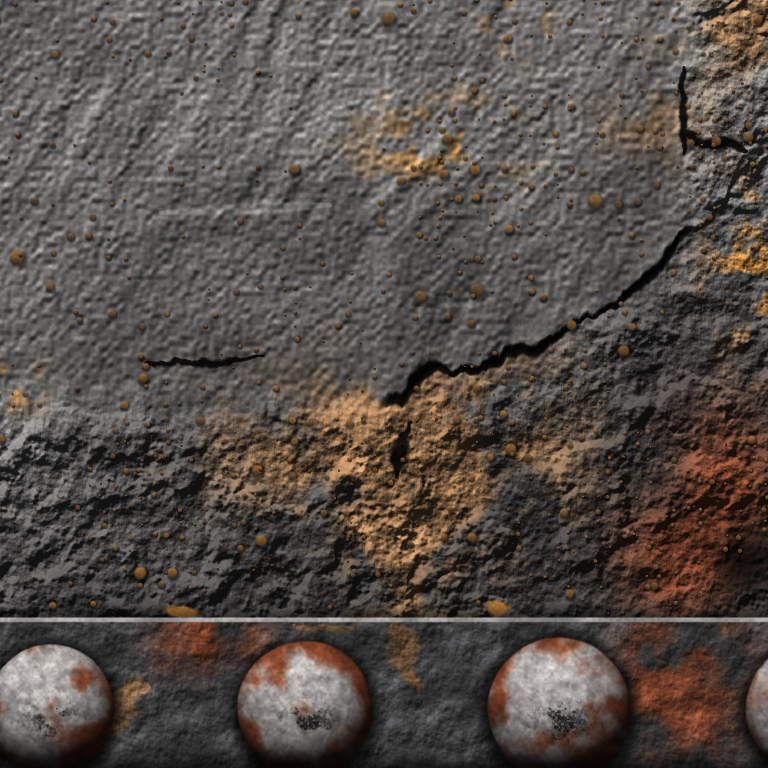
Give the GLSL for this texture, as a WebGL 1 fragment shader.

```glsl
precision highp float;
// Weathered dark metal plate with a torn, rusty lower crust above a riveted strip.
uniform vec2 u_resolution;

#define LEDGE_Y .193
#define RIVET_X .066
#define RIVET_STEP .331
#define RELIEF 1.15
#define GRAIN .1
#define SPECK_DENSITY .34
#define PLATE_LIGHT vec3(.405, .4, .395)
#define PLATE_DARK vec3(.185, .18, .178)
#define EARTH vec3(.43, .32, .22)
#define OCHRE vec3(.66, .45, .22)
#define RED_RUST vec3(.37, .19, .12)
#define STEEL vec3(.68, .66, .65)

float hash(vec2 p) {
  vec3 q = fract(p.xyx * .1031);
  q += dot(q, q.yzx + 33.33);
  return fract((q.x + q.y) * q.z);
}

float noise(vec2 p) {
  vec2 i = floor(p), f = fract(p);
  f = f * f * (3. - 2. * f);
  return mix(mix(hash(i), hash(i + vec2(1, 0)), f.x),
             mix(hash(i + vec2(0, 1)), hash(i + 1.), f.x), f.y);
}

float fbm(vec2 p) {
  float sum = 0., amp = .5;
  for (int i = 0; i < 5; i++) {
    sum += amp * noise(p);
    p = mat2(1.6, 1.2, -1.2, 1.6) * p + 7.3;
    amp *= .5;
  }
  return sum;
}

float blob(vec2 p, float x, float y, float rx, float ry) {
  vec2 d = (p - vec2(x, y)) / vec2(rx, ry);
  return exp(-dot(d, d));
}

// Soft line from a to b, tapered at both ends
float crack(vec2 p, vec2 a, vec2 b, float width) {
  vec2 ab = b - a;
  float t = clamp(dot(p - a, ab) / dot(ab, ab), 0., 1.);
  float w = width * (.35 + 2.6 * t * (1. - t));
  return 1. - smoothstep(w * .35, w, length(p - a - ab * t));
}

vec2 warp(vec2 p, float amount) {
  return p + amount * (vec2(fbm(p * 24.), fbm(p * 24. + 31.)) - .5);
}

// Signed height above the torn edge, which climbs to the right
float tear(vec2 p) {
  float t = clamp((p.x - .495) / .415, 0., 1.3);
  float y = .48 + .23 * pow(t, 1.6) + .03 * blob(p, .56, p.y, .035, 1.);
  return p.y - y - .055 * (fbm(p * vec2(26, 9)) - .5);
}

float height(vec2 p) {
  float d = tear(p);
  float crust = max(1. - smoothstep(-.08, .04, d), smoothstep(.86, .93, p.x));
  float torn = smoothstep(.47, .52, p.x) * smoothstep(-.006, .006, d);
  vec2 s = mat2(.86, .5, -.5, .86) * p;
  float streak = noise(vec2(s.x * 55. + 3. * noise(p * 6.), s.y * 5.)) * noise(p * 5. + 2.);
  float lumps = smoothstep(.42, .58, fbm(p * 13. + 4.));
  return .012 * fbm(p * 10.) + .008 * streak * (1. - crust) + .006 * torn
    + crust * (.014 * lumps + .024 * fbm(p * 34.)) + .003 * noise(p * 140.);
}

// One grain per cell: cover, light, cast shadow
vec3 specks(vec2 p, float cells) {
  vec2 id = floor(p * cells);
  float r = mix(.09, .27, pow(hash(id + 9.), 2.));
  vec2 f = fract(p * cells) - .3 - .4 * vec2(hash(id), hash(id + 57.));
  float cluster = smoothstep(.35, .7, noise(id / cells * 9. + 5.));
  float on = step(hash(id + 23.), SPECK_DENSITY * cluster);
  float shade = 1. - smoothstep(r * .6, r * 1.4, length(f + vec2(-.04, .08)));
  return vec3(on * (1. - smoothstep(r * .55, r, length(f))), .75 + .4 * f.y / r, on * shade);
}

vec3 plate(vec2 p) {
  vec2 w = warp(p, .035);
  float d = tear(p), n = fbm(p * 17. + 12.);
  float lit = smoothstep(.1, .68, p.y - .3 * p.x) - .3 * blob(p, 0., 1., .16, .16);
  vec3 col = mix(PLATE_DARK, PLATE_LIGHT, lit) * (.72 + .56 * fbm(p * 7.));
  // Earth, red and ochre deposits
  float earth = blob(w, .6, .42, .14, .13) + blob(w, .53, .28, .06, .1) + .65 * blob(w, .4, .41, .15, .09);
  earth *= 1. - smoothstep(-.01, .004, d) * smoothstep(.47, .5, p.x);
  earth += blob(w, .97, .97, .07, .06) + .5 * blob(w, .85, .85, .07, .08);
  col = mix(col, EARTH * (.5 + n), clamp(earth * smoothstep(.25, .6, n) * 1.3, 0., .9));
  float red = blob(w, .95, .37, .07, .1) + blob(w, .87, .26, .07, .08);
  col = mix(col, RED_RUST * (.5 + n), min(red * .9, .85));
  float ochre = blob(p, .98, .65, .05, .1) + blob(p, .01, .5, .04, .03)
    + .8 * blob(p, .57, .81, .1, .06) + .8 * blob(p, .67, .97, .04, .04);
  col = mix(col, OCHRE, min(ochre, 1.) * smoothstep(.48, .64, fbm(p * 32.)));
  // Relief lit from the upper left
  float slope = (height(p) - height(p + .0026 * vec2(-.5, .85))) / .0026;
  col *= 1. + clamp(slope * RELIEF, -.72, .8);
  // Torn lip, fissures and a long pale scratch
  float lip = .005 + .011 * noise(p * 22.);
  float dark = smoothstep(.49, .51, p.x) * (1. - smoothstep(.88, .92, p.x));
  dark *= 1. - smoothstep(lip * .4, lip, abs(d + .004));
  dark = max(dark, crack(w, vec2(.19, .522), vec2(.34, .528), .008));
  dark = max(dark, crack(w, vec2(.888, .91), vec2(.892, .8), .008));
  dark = max(dark, crack(w, vec2(.89, .825), vec2(.97, .8), .011));
  dark = max(dark, crack(w, vec2(.525, .45), vec2(.51, .37), .009));
  dark = max(dark, .8 * blob(w, .97, .26, .05, .05));
  col *= 1. - .88 * dark;
  col += .14 * crack(p, vec2(.21, .723), vec2(.43, .733), .011);
  // Scattered grains in three sizes, then two lumps on the ledge
  for (int i = 0; i < 3; i++) {
    float k = float(i);
    vec3 s = specks(p + k * .37, 25. + 17. * k);
    col *= 1. - .55 * s.z;
    col = mix(col, mix(OCHRE, EARTH, noise(p * 19. + k)) * s.y * 1.1, s.x * .85);
  }
  float lump = blob(w, .237, .203, .024, .012) + blob(w, .65, .203, .02, .012);
  col = mix(col, OCHRE, smoothstep(.35, .7, lump));
  return col * (.55 + .45 * smoothstep(0., .025, p.y - LEDGE_Y));
}

vec3 strip(vec2 p) {
  vec2 w = warp(p, .05);
  float n = fbm(p * 20.);
  vec3 col = vec3(.215, .215, .22) * (.55 + .9 * n);
  float red = blob(w, .28, .165, .06, .04) + blob(w, .89, .11, .07, .1);
  col = mix(col, RED_RUST * (.5 + n), min(red * smoothstep(.3, .6, n) * 1.4, .9));
  float flake = crack(w, vec2(.515, .185), vec2(.548, .105), .021)
    + crack(w, vec2(.39, .178), vec2(.46, .178), .012) + crack(w, vec2(.12, .03), vec2(.19, .11), .026);
  col = mix(col, EARTH * (.35 + 1.1 * n), min(flake, .9));
  float slope = fbm(p * 38.) - fbm((p + vec2(-.0015, .0025)) * 38.);
  col *= 1. + clamp(slope * 5., -.6, .7);
  // Domed rivets, each worn differently
  for (int i = 0; i < 4; i++) {
    float k = float(i), r = .085 + .005 * min(k, 4. - k);
    vec2 q = (p - vec2(RIVET_X + RIVET_STEP * k, .077)) / r;
    float rr = dot(q, q);
    col *= .2 + .8 * smoothstep(.92, 1.22, length(q + vec2(0, .05)));
    vec3 normal = vec3(q, sqrt(max(1. - rr, 0.)));
    float light = max(dot(normal, normalize(vec3(-.2, .6, .75))), 0.);
    float worn = smoothstep(.4, .75, fbm(q * 2.4 + k * 9.) + .38 - .42 * rr + .1 * (q.y - q.x));
    vec3 dome = mix(RED_RUST * 1.4, STEEL, worn) * (.15 + .95 * light) * (.65 + .7 * fbm(q * 9. + k));
    dome *= 1. - .8 * blob(warp(q, .5), .05, -.18, .34, .16) * smoothstep(.4, .55, fbm(q * 5. + k));
    col = mix(col, dome, 1. - smoothstep(.96, 1., sqrt(rr) + .05 * (n - .5)));
  }
  return col * smoothstep(-.03, .035, p.y);
}

void main() {
  vec2 p = gl_FragCoord.xy / u_resolution;
  vec3 col = p.y < LEDGE_Y ? strip(p) : plate(p);
  float ledge = 1. - smoothstep(.0015, .0045, abs(p.y - LEDGE_Y));
  col = mix(col, vec3(.6, .59, .58) * (.8 + .4 * noise(p * 30.)), ledge);
  col *= 1. + GRAIN * (noise(p * 260.) * 2. - 1.);
  gl_FragColor = vec4(clamp(col, 0., 1.), 1);
}
```
